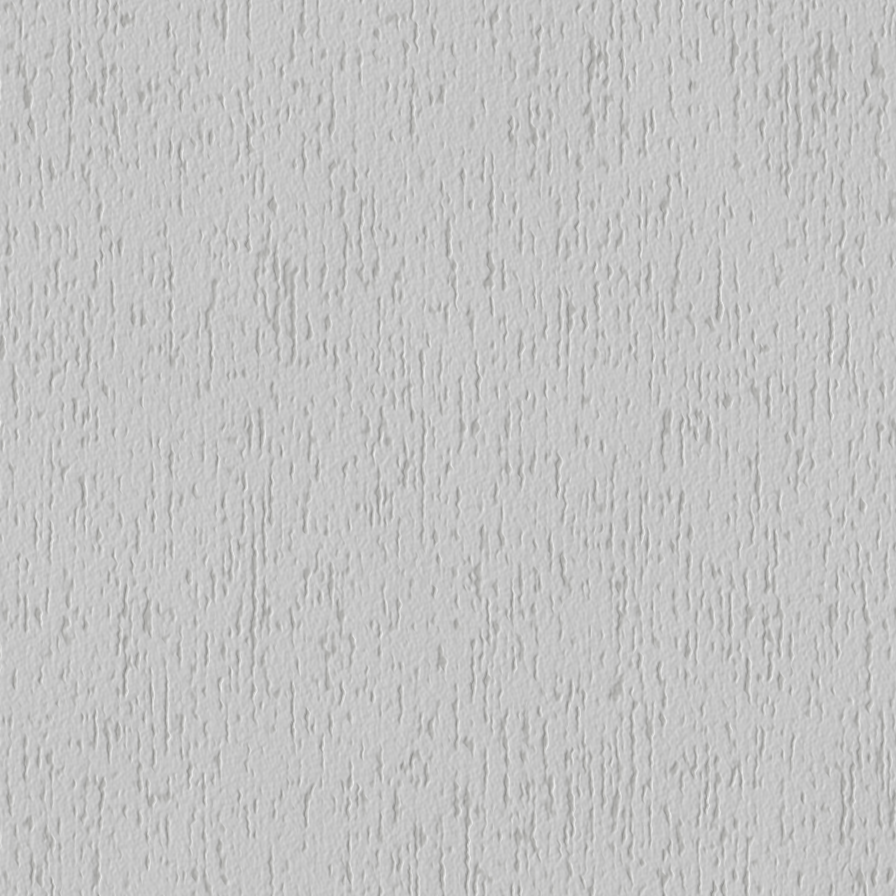
A Shadertoy shader for this texture:

```glsl
// Pale grey plaster, combed vertically into fine dense grooves and lit from the left.

const vec3 PLASTER = vec3(0.777, 0.777, 0.776);
const vec3 GROOVE_SHADE = vec3(0.080, 0.081, 0.090);
const vec2 LIGHT_STEP = vec2(0.0013, -0.0005);
const float RELIEF_CONTRAST = 0.088;

// Integer hash of a lattice cell: a vector with parts from -1 to 1
vec2 hashVector(ivec2 cell, uint seed) {
    uvec2 q = uvec2(cell) * uvec2(1597334673u, 3812015801u);
    uint h = (q.x ^ q.y ^ (seed * 2654435769u)) * 1597334673u;
    h = (h ^ (h >> 15)) * 2246822519u;
    h = (h ^ (h >> 13)) * 3266489917u;
    h ^= h >> 16;
    return vec2(h & 65535u, h >> 16) / 32767.5 - 1.0;
}

// Pull of one lattice corner on a point inside the cell
float corner(ivec2 cell, ivec2 side, vec2 f, uint seed) {
    return dot(hashVector(cell + side, seed), f - vec2(side));
}

// Gradient noise around zero, free of broad blotches
float noise(vec2 p, uint seed) {
    ivec2 cell = ivec2(floor(p));
    vec2 f = fract(p);
    vec2 w = f * f * f * (f * (f * 6.0 - 15.0) + 10.0);
    float low = mix(corner(cell, ivec2(0, 0), f, seed), corner(cell, ivec2(1, 0), f, seed), w.x);
    float high = mix(corner(cell, ivec2(0, 1), f, seed), corner(cell, ivec2(1, 1), f, seed), w.x);
    return mix(low, high, w.y);
}

// Slight sideways wobble that frays the groove edges
vec2 fray(vec2 p, float amount) {
    float wobble = noise(p * vec2(90.0, 120.0), 1u) + noise(p * vec2(14.0, 9.0), 2u);
    return p + vec2(amount * wobble, 0.0);
}

// Combing: long scratches, fibres and short chips, in uneven patches
float combing(vec2 p) {
    vec2 q = fray(p, 0.003);
    float scratches = noise(q * vec2(185.0, 5.0), 3u);
    float fibres = noise(q * vec2(160.0, 24.0), 4u);
    float chips = noise(q * vec2(145.0, 68.0), 5u);
    float patches = noise(p * vec2(15.0, 4.0), 6u);
    return 0.36 * scratches + 0.42 * fibres + 0.40 * chips + 0.08 * patches;
}

// Only the deepest combing cuts a groove
float grooves(float comb) {
    return smoothstep(0.05, 0.25, comb);
}

// Sandy grain of the plaster
float grain(vec2 p) {
    return 0.6 * noise(p * vec2(165.0, 105.0), 7u)
         + 0.6 * noise(p * vec2(270.0, 200.0), 8u);
}

float relief(vec2 p) {
    float comb = combing(p);
    return grain(p) - 0.8 * comb - grooves(comb);
}

void mainImage(out vec4 fragColor, in vec2 fragCoord) {
    vec2 p = fragCoord / iResolution.y;

    // Walls that face the light brighten, the others darken
    float slope = relief(p + LIGHT_STEP) - relief(p - LIGHT_STEP);

    // Faint broad tone, and shadow inside the grooves
    float tone = 0.012 * noise(p * vec2(9.0, 4.0), 9u);
    vec3 color = PLASTER + tone + RELIEF_CONTRAST * slope;
    color -= GROOVE_SHADE * grooves(combing(p));

    fragColor = vec4(clamp(color, 0.0, 1.0), 1.0);
}
```
